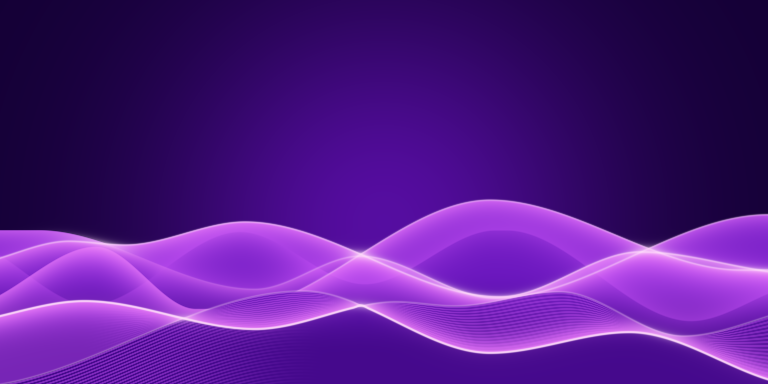
Write a Shadertoy shader that draws this background.

```glsl
const vec3 NIGHT  = vec3(0.075, 0.0, 0.205);
const vec3 HALO   = vec3(0.335, 0.05, 0.63);
const vec3 DEEP   = vec3(0.27, 0.035, 0.55);
const vec3 VIOLET = vec3(0.41, 0.085, 0.74);
const vec3 ORCHID = vec3(0.78, 0.32, 0.97);
const vec3 PINK   = vec3(0.96, 0.54, 0.97);
const vec3 BLUSH  = vec3(1.0, 0.88, 0.98);

const vec2  HALO_CENTER  = vec2(1.0, 0.42);
const float HALO_FALLOFF = 3.0;
const float VEIL_WIDTH   = 0.042;
const float HOT_WIDTH    = 0.02;
const float RIM_WIDTH    = 0.0026;
const float NODE_SIZE    = 0.012;
const float MESH_LINES   = 16.0;
const float MESH_PITCH   = 0.0085;
const float SLOPE_STEP   = 0.004;
const vec4  VEIL_GAIN    = vec4(1.0, 1.1, 0.7, 0.35);
const vec4  HOT_GAIN     = vec4(0.6, 0.75, 0.4, 0.0);

float rise(float x, float from, float to) { return smoothstep(from, to, x); }

// Heights of the four rear edges, each a chain of eased rises and falls
vec4 rearEdges(float x) {
    float a = 0.20 + 0.157 * rise(x, -0.1, 0.25) - 0.162 * rise(x, 0.25, 0.51)
            + 0.284 * rise(x, 0.6, 1.276) - 0.182 * rise(x, 1.276, 1.93);
    float b = 0.31 + 0.062 * rise(x, -0.1, 0.18) - 0.01 * rise(x, 0.18, 0.325)
            + 0.06 * rise(x, 0.325, 0.638) - 0.195 * rise(x, 0.638, 1.302)
            + 0.117 * rise(x, 1.302, 1.667) - 0.059 * rise(x, 1.667, 2.1);
    float c = 0.40 - 0.153 * rise(x, 0.1, 0.664) + 0.086 * rise(x, 0.664, 0.9375)
            - 0.109 * rise(x, 0.9375, 1.29) + 0.217 * rise(x, 1.29, 2.0);
    float d = 0.37 - 0.164 * rise(x, -0.1, 0.234) + 0.19 * rise(x, 0.234, 0.625)
            - 0.136 * rise(x, 0.625, 0.95) + 0.14 * rise(x, 0.95, 1.29)
            - 0.236 * rise(x, 1.32, 1.8) + 0.096 * rise(x, 1.8, 2.1);
    return vec4(a, b, c, d);
}

// Heights of the two edges of the twisted front ribbon
vec2 frontEdges(float x) {
    float a = 0.155 + 0.061 * rise(x, -0.15, 0.22) - 0.073 * rise(x, 0.22, 0.664)
            + 0.071 * rise(x, 0.664, 1.03) - 0.011 * rise(x, 1.03, 1.185)
            + 0.037 * rise(x, 1.185, 1.458) - 0.115 * rise(x, 1.458, 1.78)
            + 0.08 * rise(x, 1.78, 2.15);
    float b = -0.01 + 0.252 * rise(x, -0.1, 0.79) - 0.161 * rise(x, 0.79, 1.276)
            + 0.054 * rise(x, 1.276, 1.64) - 0.14 * rise(x, 1.64, 2.1);
    return vec2(a, b);
}

float cover(float d, float pixel) { return smoothstep(-pixel, pixel, d); }

// Mask of the area between two edges, from signed heights above them
float between(float a, float b, float pixel) {
    return cover(-min(a, b), pixel) * cover(max(a, b), pixel);
}

// Light hanging below each edge
vec4 veil(vec4 d, float width, float pixel) {
    return smoothstep(-pixel, pixel, -d) * exp(-abs(d) / width);
}

float rim(float d, float pixel) {
    float w = max(RIM_WIDTH, 0.65 * pixel);
    return exp(-d * d / (w * w));
}

// Spark where two edges meet
float node(float a, float b) { return exp(-(abs(a) + abs(b)) / NODE_SIZE); }

// Thin repeated lines that fade out where they get too dense
float mesh(float phase) {
    float line = 1.0 - smoothstep(0.12, 0.38, abs(fract(phase) - 0.5));
    return line * (1.0 - smoothstep(0.5, 1.1, fwidth(phase)));
}

void mainImage(out vec4 fragColor, in vec2 fragCoord) {
    vec2 p = fragCoord / iResolution.xy * vec2(2.0, 1.0);
    float pixel = 1.0 / iResolution.y;
    // Signed distances to all edges, corrected for slope
    vec4 rear = rearEdges(p.x);
    vec2 front = frontEdges(p.x);
    vec4 rearSlope = (rearEdges(p.x + SLOPE_STEP) - rear) / SLOPE_STEP;
    vec2 frontSlope = (frontEdges(p.x + SLOPE_STEP) - front) / SLOPE_STEP;
    vec4 r = (p.y - rear) * inversesqrt(1.0 + rearSlope * rearSlope);
    vec2 f = (p.y - front) * inversesqrt(1.0 + frontSlope * frontSlope);

    // Backdrop halo and the body of the waves
    vec2 q = p - HALO_CENTER;
    vec3 color = mix(NIGHT, HALO, exp(-HALO_FALLOFF * dot(q, q)));
    float body = cover(-min(min(r.x, r.y), min(r.z, r.w)), pixel);
    float under = cover(-min(f.x, f.y), pixel);
    color = mix(color, mix(DEEP, VIOLET, smoothstep(0.08, 0.3, p.y)), max(body, under));

    // Rear veils, and sheets lit along their inner fold
    float right = smoothstep(0.6, 1.0, p.x);
    float left = smoothstep(0.35, 0.5, p.x) * (1.0 - right);
    float hump = right * between(r.x, r.w, pixel) + left * between(r.y, r.w, pixel);
    float glow = dot(VEIL_GAIN, veil(r, VEIL_WIDTH, pixel));
    glow += hump * (0.25 + 0.6 * exp(-abs(r.w) / 0.04));
    glow += between(r.y, r.z, pixel) * (0.08 + 0.6 * exp(-max(r.y, r.z) / 0.035));
    float hot = dot(HOT_GAIN, veil(r, HOT_WIDTH, pixel));
    float light = 0.5 * rim(r.x, pixel) * right + 0.65 * rim(r.y, pixel)
                + 0.5 * rim(r.z, pixel) * smoothstep(0.3, 1.3, p.x)
                + node(r.x, r.y) * right + node(r.y, r.z);
    vec3 rearLight = vec3(glow, hot, light) * (1.0 - 0.94 * under);

    // Front ribbon: its lit edge swaps at the central twist
    float ribbon = between(f.x, f.y, pixel);
    float swap = smoothstep(0.92, 0.96, p.x);
    float lit = mix(f.x, f.y, swap);
    float leftFill = 0.4 * (1.0 - smoothstep(0.3, 0.6, p.x));
    glow = rearLight.x + ribbon * (0.08 + leftFill + 1.5 * exp(-abs(lit) / 0.03));
    hot = rearLight.y + (0.12 + ribbon) * exp(-abs(lit) / 0.018);
    light = rearLight.z + 2.0 * rim(lit, pixel) + node(f.x, f.y)
          + 0.35 * rim(mix(f.y, f.x, swap), pixel);

    // Woven lines across the ribbon and below its left end
    float gap = front.y - front.x;
    float across = (p.y - front.x) / (gap < 0.0 ? min(gap, -0.002) : max(gap, 0.002));
    float lower = under * (1.0 - ribbon) * (1.0 - smoothstep(0.3, 0.85, p.x));
    glow += 0.4 * ribbon * smoothstep(0.2, 0.55, p.x) * mesh(across * MESH_LINES);
    glow += 0.6 * lower * mesh((p.y - front.y) / MESH_PITCH);

    color = mix(color, ORCHID, 1.0 - exp(-glow));
    color = mix(color, PINK, 1.0 - exp(-hot));
    fragColor = vec4(mix(color, BLUSH, 1.0 - exp(-light)), 1.0);
}
```
